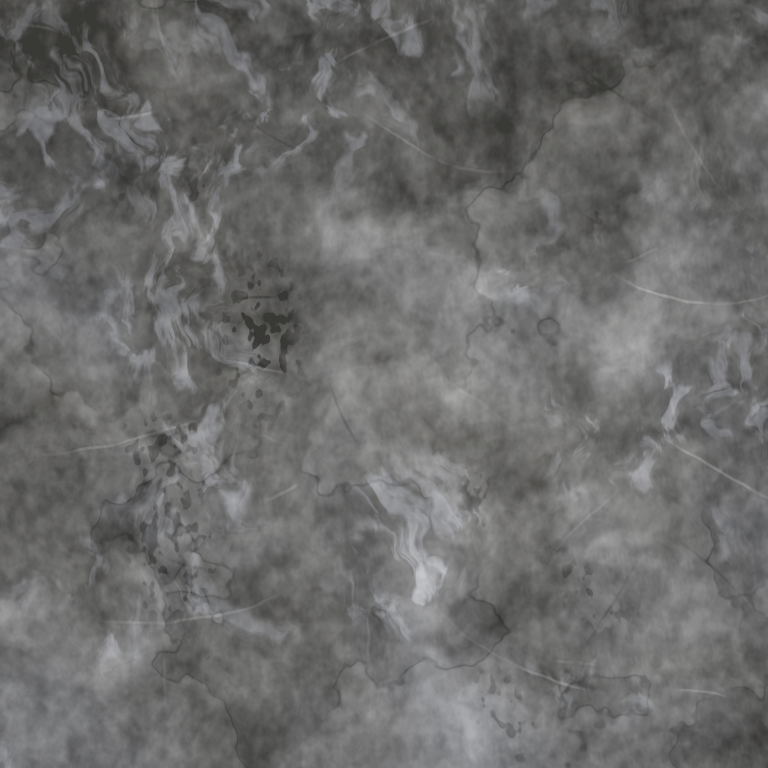
A WebGL 2 fragment shader for this texture:

```glsl
#version 300 es
precision highp float;

uniform vec2 u_resolution;
out vec4 fragColor;

float hash(vec2 p) {
    return fract(sin(dot(p, vec2(127.1, 311.7))) * 43758.5453);
}

float valueNoise(vec2 p) {
    vec2 cell = floor(p);
    vec2 f = fract(p);
    f = f * f * (3.0 - 2.0 * f);
    float low = mix(hash(cell), hash(cell + vec2(1.0, 0.0)), f.x);
    float high = mix(hash(cell + vec2(0.0, 1.0)), hash(cell + 1.0), f.x);
    return mix(low, high, f.y);
}

float fbm(vec2 p, int octaves) {
    float sum = 0.0;
    float total = 0.0;
    float amplitude = 0.5;
    mat2 turn = mat2(0.8, 0.6, -0.6, 0.8);
    for (int i = 0; i < octaves; i++) {
        sum += amplitude * valueNoise(p);
        total += amplitude;
        amplitude *= 0.55;
        p = turn * p * 2.03 + 17.3;
    }
    return sum / total;
}

// Soft elliptical spot, 1 at the centre
float spot(vec2 p, vec2 centre, vec2 radius) {
    vec2 d = (p - centre) / radius;
    return exp(-dot(d, d));
}

// Thin bowed stroke that fades towards both ends
float scratch(vec2 p, vec2 centre, float angle, float halfLength, float bow, float width) {
    vec2 d = p - centre;
    float c = cos(angle);
    float s = sin(angle);
    vec2 q = vec2(c * d.x + s * d.y, c * d.y - s * d.x);
    q.y += bow * q.x * q.x;
    float ends = 1.0 - smoothstep(0.4 * halfLength, halfLength, abs(q.x));
    return ends * (1.0 - smoothstep(0.3 * width, width, abs(q.y)));
}

float scratches(vec2 p, int count, float seed) {
    float sum = 0.0;
    for (int i = 0; i < count; i++) {
        vec2 key = vec2(float(i), seed);
        vec2 centre = vec2(hash(key), hash(key + 3.7));
        float angle = 3.14159 * hash(key + 8.1);
        float halfLength = mix(0.03, 0.15, pow(hash(key + 12.9), 2.0));
        float bow = 5.0 * (hash(key + 21.3) - 0.5);
        float strength = mix(0.3, 1.0, hash(key + 30.7));
        sum += strength * scratch(p, centre, angle, halfLength, bow, 0.0028);
    }
    return min(sum, 1.0);
}

// Rounded worn patches with ragged borders
float wornPatches(vec2 p, int count, float seed) {
    float sum = 0.0;
    for (int i = 0; i < count; i++) {
        vec2 key = vec2(float(i), seed);
        vec2 centre = vec2(hash(key), hash(key + 5.3));
        float radius = mix(0.025, 0.085, hash(key + 9.6));
        float d = length((p - centre) * vec2(1.0, 0.8)) - radius;
        sum += (1.0 - smoothstep(-0.025, 0.012, d)) * (hash(key + 14.2) - 0.35);
    }
    return clamp(sum, -0.6, 0.8);
}

void main() {
    vec2 p = gl_FragCoord.xy / u_resolution.y;
    vec2 warp = vec2(fbm(p * 7.0 + 3.1, 4), fbm(p * 7.0 + 41.7, 4)) - 0.5;
    vec2 w = p + 0.16 * warp;

    // Cloudy body of the wall
    float broad = fbm(w * 3.2 + 11.0, 5) - 0.5;
    float mottle = fbm(w * 13.0 + 29.0, 5) - 0.5;
    float grain = fbm(p * vec2(75.0, 60.0), 3) - 0.5;
    float glow = spot(p, vec2(0.52, 0.5), vec2(0.4, 0.44));
    float tone = 0.365 + 0.13 * glow + 0.36 * broad + 0.32 * mottle + 0.17 * grain;

    // Flaked coats and their partial outlines
    float coat = fbm(p * 2.6 + 63.0, 6);
    float breakup = smoothstep(0.42, 0.62, fbm(p * 6.0 + 80.0, 3));
    float outline = 1.0 - smoothstep(0.001, 0.007, abs(coat - 0.5));
    tone += 0.045 * (smoothstep(0.495, 0.515, coat) - 0.5);
    tone -= 0.055 * outline * breakup;
    tone += 0.085 * wornPatches(p + 0.11 * warp, 22, 4.0);

    // Pale chalky scuffs, dragged slightly upright
    float area = smoothstep(0.46, 0.64, fbm(w * 4.2 + 95.0, 4));
    area = max(area, spot(w, vec2(0.4, 0.85), vec2(0.13, 0.11)));
    float flecks = smoothstep(0.47, 0.7, fbm(w * vec2(42.0, 25.0) + 7.0, 4));
    float scuff = area * flecks;
    tone += 0.17 * scuff;

    // Clustered dark pits
    float pitArea = spot(p, vec2(0.34, 0.56), vec2(0.045, 0.09));
    pitArea += 0.5 * smoothstep(0.66, 0.78, fbm(p * 5.0 + 120.0, 3));
    float pits = smoothstep(0.56, 0.68, fbm(p * vec2(95.0, 70.0) + 33.0, 2));
    tone -= 0.2 * pits * min(pitArea, 1.0);

    // Pale and dark scratches
    float wear = 0.35 + 0.65 * smoothstep(0.35, 0.6, fbm(p * 24.0 + 52.0, 2));
    vec2 strokePoint = p + 0.02 * warp;
    tone += 0.1 * wear * scratches(strokePoint, 26, 2.0);
    tone -= 0.07 * wear * scratches(strokePoint, 10, 19.0);

    // Neutral grey, warm in the shadows and cool on the chalk
    tone = clamp(tone, 0.22, 0.78);
    vec3 warmTint = vec3(0.004, 0.002, -0.007);
    vec3 coolTint = vec3(-0.005, -0.002, 0.010);
    vec3 colour = vec3(tone) + mix(warmTint, coolTint, clamp(0.35 + scuff + 2.0 * broad, 0.0, 1.0));
    fragColor = vec4(colour, 1.0);
}
```
